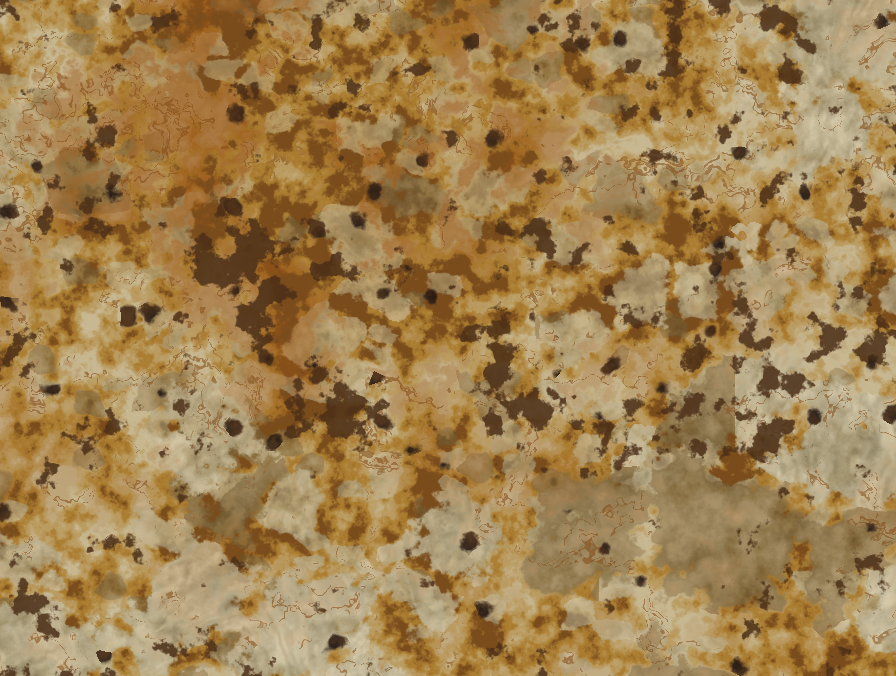
This texture is drawn by a Shadertoy shader. Its source:

```glsl
// Golden granite: ochre ground, pale and taupe crystals, rust stains and dark garnet grains.

// Colours
const vec3 BROWN = vec3(0.48, 0.30, 0.11);
const vec3 GOLD  = vec3(0.67, 0.49, 0.19);
const vec3 BUFF  = vec3(0.73, 0.61, 0.38);
const vec3 CREAM = vec3(0.78, 0.72, 0.57);
const vec3 PALE  = vec3(0.72, 0.68, 0.56);
const vec3 TAUPE = vec3(0.55, 0.46, 0.30);
const vec3 RUST  = vec3(0.60, 0.33, 0.08);
const vec3 UMBER = vec3(0.29, 0.18, 0.09);
const vec3 INK   = vec3(0.13, 0.09, 0.08);

// Sizes, in canvas heights
const vec2  GOLD_CENTRE = vec2(0.46, 0.80);
const vec2  GOLD_EXTENT = vec2(0.52, 0.42);
const vec2  DARK_CENTRE = vec2(0.45, 0.52);
const vec2  DARK_EXTENT = vec2(0.48, 0.24);
const float CRYSTAL_SCALE = 6.0;   // large crystals per height
const float GRAIN_SCALE   = 27.0;  // garnet cells per height
const float WARP          = 0.05;

const mat2 OCTAVE_TURN = mat2(0.8, 0.6, -0.6, 0.8);

vec2 hash2(vec2 p) {
    vec3 q = fract(p.xyx * vec3(0.1031, 0.1030, 0.0973));
    q += dot(q, q.yzx + 33.33);
    return fract((q.xx + q.yz) * q.zy);
}

float noise(vec2 p) {
    vec2 i = floor(p), f = fract(p);
    f = f * f * (3.0 - 2.0 * f);
    float low  = mix(hash2(i).x, hash2(i + vec2(1, 0)).x, f.x);
    float high = mix(hash2(i + vec2(0, 1)).x, hash2(i + vec2(1, 1)).x, f.x);
    return mix(low, high, f.y);
}

float fbm(vec2 p) {
    float sum = 0.0, amp = 0.5, total = 0.0;
    for (int i = 0; i < 5; i++) {
        sum += amp * noise(p);
        total += amp;
        amp *= 0.57;
        p = OCTAVE_TURN * p * 2.0 + 17.3;
    }
    return sum / total;
}

// Soft elliptical region, 1 at its centre
float region(vec2 p, vec2 centre, vec2 extent) {
    vec2 d = (p - centre) / extent;
    return exp(-dot(d, d));
}

// Voronoi cell: nearest distance, gap to the second nearest, cell id
vec4 cell(vec2 p) {
    vec2 base = floor(p), id = base;
    float near = 9.0, next = 9.0;
    for (int y = -1; y <= 1; y++)
    for (int x = -1; x <= 1; x++) {
        vec2 c = base + vec2(x, y);
        float d = length(c + 0.1 + 0.8 * hash2(c) - p);
        if (d < near) { next = near; near = d; id = c; }
        else next = min(next, d);
    }
    return vec4(near, next - near, id);
}

void mainImage(out vec4 fragColor, in vec2 fragCoord) {
    vec2 p = fragCoord / iResolution.y;
    float pixel = 1.0 / iResolution.y;

    // Shared fields
    float tone  = fbm(p * 9.0 + 3.1) - 0.5;
    float grain = fbm(p * 38.0 + 40.0) - 0.5;
    float stain = fbm(p * 7.0 + 71.0) - 0.5;
    vec2 warp = vec2(fbm(p * 11.0 + 5.0), fbm(p * 11.0 + 90.0)) - 0.5;
    float gold = region(p + 2.0 * WARP * warp, GOLD_CENTRE, GOLD_EXTENT);
    float low  = 1.0 - smoothstep(0.25, 0.70, p.y + 0.3 * stain);
    float right = smoothstep(0.80, 1.20, p.x);

    // Mottled ground
    float v = 0.70 - 0.36 * gold + 1.9 * tone + 2.3 * grain;
    vec3 col = mix(BROWN, GOLD, smoothstep(-0.05, 0.32, v));
    col = mix(col, BUFF, smoothstep(0.32, 0.68, v));
    col = mix(col, CREAM, smoothstep(0.68, 1.10, v));

    // Crystals, small chips first
    for (int i = 2; i >= 0; i--) {
        float size = exp2(-float(i));
        float scale = CRYSTAL_SCALE / size;
        vec2 q = (p + WARP * (0.4 + size) * warp) * scale * vec2(0.85, 1.1);
        vec4 c = cell(q + 13.0 * float(i));
        vec2 kind = hash2(c.zw + 57.0);
        float chance = i == 0 ? 0.03 + 0.58 * low + 0.22 * right : 0.30 - 0.10 * gold;
        float mask = step(kind.x, chance) * smoothstep(0.04, 0.20, c.y + 1.0 * grain);
        float angle = 3.0 * hash2(c.zw + 8.0).x - 0.6;
        mat2 turn = mat2(cos(angle), sin(angle), -sin(angle), cos(angle));
        float streak = noise(turn * p * vec2(24.0, 130.0) + warp * 9.0) - 0.5;
        bool isTaupe = kind.y < 0.44 - 0.25 * right;
        vec3 body = isTaupe ? TAUPE + 0.35 * grain + 0.25 * tone
                            : PALE + 0.11 * streak + 0.35 * grain;
        body = mix(body, GOLD, isTaupe ? 0.0 : 0.35 * gold);
        col = mix(col, body, mask * (0.62 + 0.26 * size));
    }

    // Rust stains and fine cracks
    float rust = smoothstep(0.03, 0.22, stain + 0.9 * grain) * (0.12 + 0.55 * gold);
    col = mix(col, RUST, rust);
    float ridge = abs(fbm(p * vec2(7.0, 10.0) + 2.0 * warp + 130.0) - 0.5);
    float crack = 1.0 - smoothstep(0.004, 0.012 + 2.0 * pixel, ridge);
    col = mix(col, RUST * 0.85, 0.55 * crack * smoothstep(-0.05, 0.12, tone + grain));

    // Clustered umber flecks
    float band = region(p, DARK_CENTRE, DARK_EXTENT);
    float fleck = fbm(p * 30.0 + 210.0) - 0.5;
    float cluster = fbm(p * 8.0 + 160.0) - 0.5;
    float dark = smoothstep(0.20, 0.29, fleck + 0.75 * cluster + 0.07 * band);
    col = mix(col, UMBER, 0.85 * dark);

    // Garnet grains
    vec4 g = cell((p + 0.025 * warp) * GRAIN_SCALE + 300.0);
    vec2 pick = hash2(g.zw + 29.0);
    float radius = 0.16 + 0.20 * pick.y;
    float edge = 0.07 + pixel * GRAIN_SCALE;
    float garnet = 1.0 - smoothstep(radius - edge, radius + edge, g.x - 0.9 * grain);
    garnet *= step(pick.x, 0.035 + 0.08 * band);
    col = mix(col, mix(INK, UMBER, clamp(0.35 + 3.0 * grain, 0.0, 1.0)), 0.92 * garnet);

    fragColor = vec4(clamp(col, 0.0, 1.0), 1.0);
}
```
